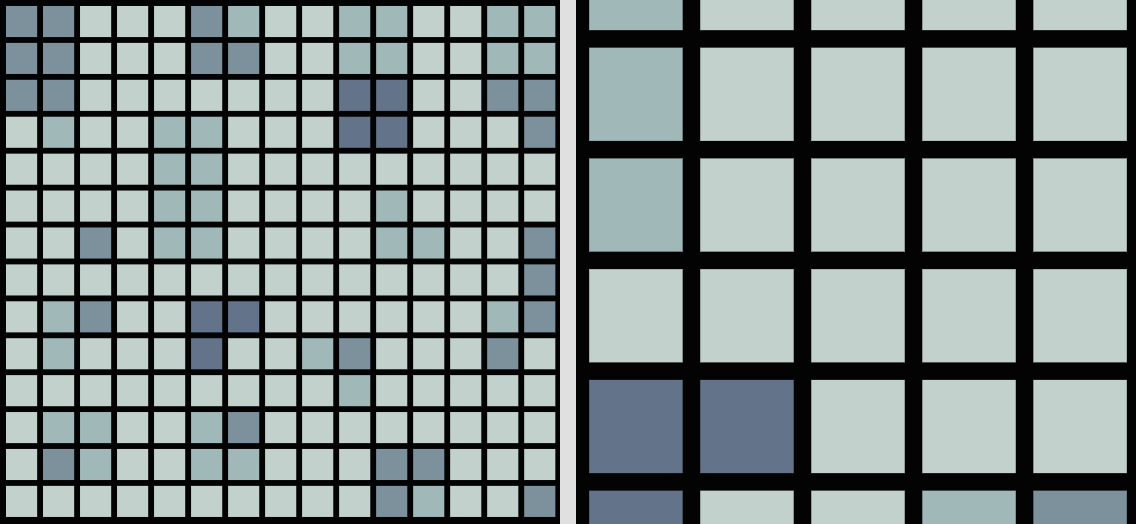
Left, the full canvas; right, a detail of the centre.
Reproduce this pattern procedurally as a Shadertoy shader.

```glsl
// Wall of 15 by 14 square mosaic tiles in pale grey-green with black joints.
// Each coarse 4 by 3 group of tiles holds one shifted 2 by 2 cluster of
// darker teal, slate or violet tiles; a hash drops some of them.

float hash(vec2 p) {
    return fract(sin(dot(p, vec2(127.1, 311.7))) * 43758.5453);
}

// Signed distance to a centred square
float squareDistance(vec2 p, float halfSide) {
    vec2 d = abs(p) - halfSide;
    return length(max(d, 0.0)) + min(max(d.x, d.y), 0.0);
}

vec3 tileColor(vec2 tile) {
    vec3 pale = vec3(0.76, 0.82, 0.80);
    vec3 teal = vec3(0.63, 0.72, 0.72);
    vec3 slate = vec3(0.49, 0.57, 0.61);
    vec3 violet = vec3(0.39, 0.45, 0.54);

    // Cluster position inside its group
    vec2 group = floor(tile / vec2(4.0, 3.0));
    vec2 shift = floor(vec2(hash(group + 3.7), hash(group + 8.2)) * vec2(3.0, 2.0));
    vec2 inCluster = tile - group * vec2(4.0, 3.0) - shift;
    bool covered = all(greaterThanEqual(inCluster, vec2(0.0)))
                && all(lessThan(inCluster, vec2(2.0)));
    if (!covered || hash(tile + 21.3) > 0.82) return pale;

    // Sparse violet clusters, otherwise a teal and slate mix
    if (mod(group.x + 3.0 * group.y, 7.0) == 4.0) return violet;
    float slateShare = mix(0.1, 0.85, hash(group + 14.6));
    return hash(tile + 5.9) < slateShare ? slate : teal;
}

void mainImage(out vec4 fragColor, in vec2 fragCoord) {
    // Tile units, with a narrow margin around the grid
    vec2 p = fragCoord / iResolution.xy * vec2(15.13, 14.195) - vec2(0.083, 0.112);
    vec2 tile = clamp(floor(p), vec2(0.0), vec2(14.0, 13.0));

    // Tile face over the joint, smoothed across one pixel
    float pixel = 14.195 / iResolution.y;
    float face = clamp(0.5 - squareDistance(p - tile - 0.5, 0.421) / pixel, 0.0, 1.0);
    vec3 color = mix(vec3(0.01), tileColor(tile), face);
    fragColor = vec4(color, 1.0);
}
```
